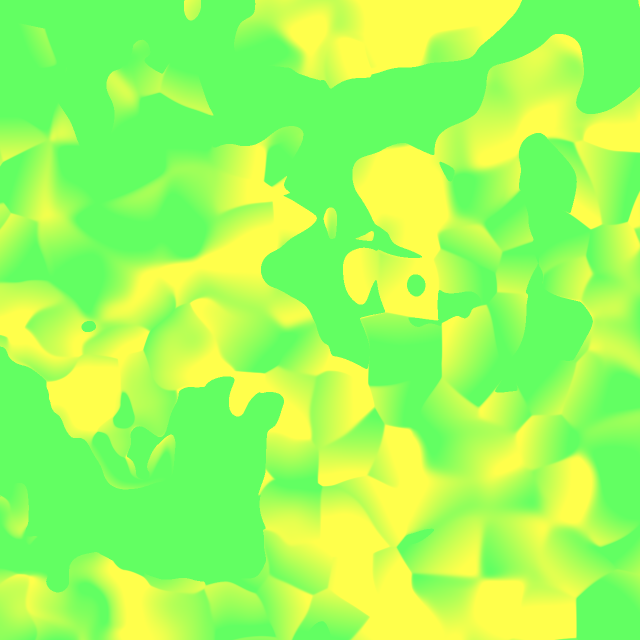
Reproduce this texture procedurally as a WebGL 1 fragment shader.

```glsl
precision highp float;

uniform vec2 u_resolution;

vec2 hash2(vec2 p) {
  vec2 q = vec2(dot(p, vec2(127.1, 311.7)), dot(p, vec2(269.5, 183.3)));
  return fract(sin(q) * 43758.545);
}

float noise(vec2 p) {
  vec2 i = floor(p);
  vec2 f = fract(p);
  f = f * f * (3.0 - 2.0 * f);
  float low = mix(hash2(i).x, hash2(i + vec2(1.0, 0.0)).x, f.x);
  float high = mix(hash2(i + vec2(0.0, 1.0)).x, hash2(i + 1.0).x, f.x);
  return mix(low, high, f.y);
}

vec2 noise2(vec2 p) {
  return vec2(noise(p), noise(p + 37.3)) - 0.5;
}

// Broad bends everywhere, finer shredding towards the lower left
vec2 warp(vec2 p) {
  float shred = smoothstep(0.55, 0.05, length(p - vec2(0.1, 0.2)));
  return p + 0.05 * noise2(p * 9.0) + 0.09 * shred * noise2(p * 19.0 + 5.0);
}

// Tilted facets whose seams vary from soft to crisp: x is tint, y is cut offset
vec2 facets(vec2 p) {
  vec2 g = p * 12.0;
  vec2 base = floor(g);
  float crispness = mix(7.0, 55.0, smoothstep(0.4, 0.65, noise(p * 7.0 + 61.0)));
  vec2 sum = vec2(0.0);
  float total = 0.0;
  for (int y = -1; y <= 1; y++) {
    for (int x = -1; x <= 1; x++) {
      vec2 cell = base + vec2(float(x), float(y));
      vec2 seed = cell + 0.1 + 0.8 * hash2(cell);
      vec2 random = hash2(cell + 91.7);
      vec2 offset = g - seed;
      float angle = 6.2832 * random.y;
      float tilt = dot(offset, vec2(cos(angle), sin(angle)));
      float tint = 0.46 + 1.8 * (noise(seed * 0.4 + 13.0) - 0.5)
                 + 1.1 * (random.x - 0.5) + 1.0 * tilt;
      float weight = exp(-crispness * dot(offset, offset));
      sum += weight * vec2(tint, hash2(cell + 23.1).x - 0.5);
      total += weight;
    }
  }
  return sum / total;
}

float yellowness(vec2 uv) {
  vec2 p = warp(uv);
  vec2 facet = facets(p);
  // Hard-edged holes that drop straight to green
  float cover = 0.65 * noise(p * 6.0 + 7.0) + 0.35 * noise(p * 14.0 + 29.0)
              + 0.15 * facet.y;
  return clamp(facet.x, 0.0, 1.0) * step(0.415, cover);
}

void main() {
  // Four samples per pixel smooth the hard edges
  float t = 0.0;
  for (int i = 0; i < 4; i++) {
    float n = float(i);
    vec2 jitter = vec2(mod(n, 2.0), floor(n / 2.0)) * 0.5 - 0.25;
    t += 0.25 * yellowness((gl_FragCoord.xy + jitter) / u_resolution);
  }
  vec3 green = vec3(0.385, 1.0, 0.385);
  vec3 yellow = vec3(1.0, 1.0, 0.295);
  gl_FragColor = vec4(mix(green, yellow, t), 1.0);
}
```
